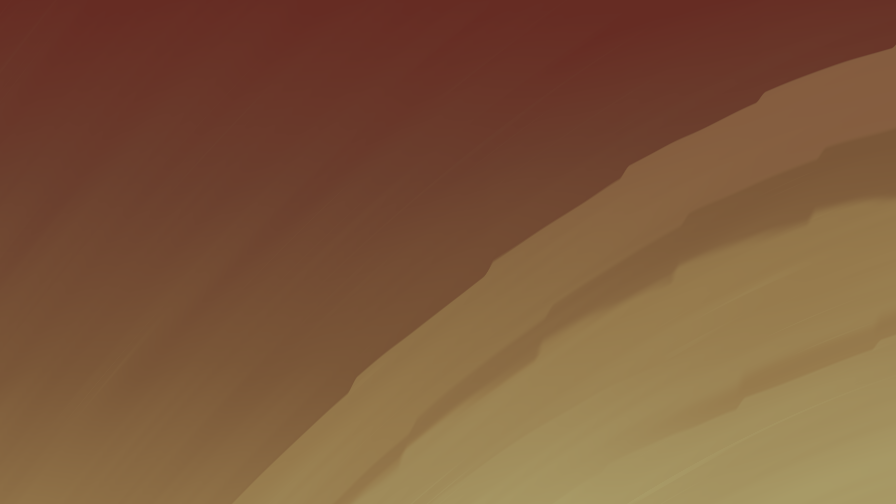
This background is drawn by a Shadertoy shader. Its source:

```glsl
const vec3 RED   = vec3(0.400, 0.172, 0.138);
const vec3 RUST  = vec3(0.420, 0.250, 0.180);
const vec3 BROWN = vec3(0.480, 0.342, 0.220);
const vec3 OCHRE = vec3(0.590, 0.480, 0.300);
const vec3 PALE  = vec3(0.680, 0.640, 0.430);
const vec3 ROSE  = vec3(0.530, 0.365, 0.255);

// Arcs: foot on the lower border, slope at the foot, bend
const vec3 RIDGE  = vec3(0.463, 1.060, 0.277);
const vec3 BAND   = vec3(0.660, 1.031, 0.323);
const vec3 SHADE  = vec3(0.690, 0.928, 0.337);
const vec3 GLAZE  = vec3(0.856, 0.800, 0.417);
const vec3 STREAK = vec3(1.060, 0.524, 0.090);

const float STROKE_LENGTH = 0.27;
const float STROKE_STEP   = 0.016;
const float BRISTLE_EDGE  = 0.006;
const float BROAD_STROKE  = 0.045;
const float FINE_STROKE   = 0.018;
const float SCRATCH       = 0.030;
const float DAB           = 0.022;
const int   DAB_COUNT     = 22;

float hash(vec2 p) {
    return fract(sin(dot(p, vec2(127.1, 311.7))) * 43758.5453);
}

float noise(vec2 p) {
    vec2 cell = floor(p), f = fract(p);
    f = f * f * (3.0 - 2.0 * f);
    float low  = mix(hash(cell), hash(cell + vec2(1, 0)), f.x);
    float high = mix(hash(cell + vec2(0, 1)), hash(cell + vec2(1, 1)), f.x);
    return mix(low, high, f.y);
}

// Height above an arc
float above(vec2 p, vec3 arc) {
    float t = p.x - arc.x;
    return p.y - t * (arc.y - arc.z * t);
}

// 1 below an arc, 0 above it
float below(float height, float softness) {
    return 1.0 - smoothstep(-softness, softness, height);
}

// Blunt stroke ends along an edge, the first one at x = start
float ragged(float x, float start) {
    float f = fract((x - start) / STROKE_LENGTH);
    return STROKE_STEP * (f - smoothstep(0.92, 1.0, f) - 0.45);
}

// Tone 0 is red, tone 1 is pale yellow
vec3 palette(float tone) {
    float k = clamp(tone, 0.0, 1.0) * 4.0;
    vec3 c = mix(RED, RUST, clamp(k, 0.0, 1.0));
    c = mix(c, BROWN, clamp(k - 1.0, 0.0, 1.0));
    c = mix(c, OCHRE, clamp(k - 2.0, 0.0, 1.0));
    return mix(c, PALE, clamp(k - 3.0, 0.0, 1.0));
}

// Scattered translucent strokes, crisp above and fading below
float dabs(vec2 brush, float pixel) {
    float sum = 0.0;
    for (int i = 0; i < DAB_COUNT; i++) {
        vec2 seed = vec2(float(i), 3.0);
        vec2 center = vec2(2.2 * hash(seed), 1.9 * hash(seed + 7.0) - 0.85);
        vec2 d = brush - center;
        float reach = mix(0.15, 0.45, hash(seed + 13.0));
        float body = (1.0 - smoothstep(-pixel, pixel + 0.001, d.y))
                   * smoothstep(-0.07, 0.0, d.y);
        float ends = 1.0 - smoothstep(0.5 * reach, reach, abs(d.x));
        sum += body * ends * (hash(seed + 29.0) - 0.4) * 2.0;
    }
    return sum;
}

void mainImage(out vec4 fragColor, in vec2 fragCoord) {
    vec2 p = fragCoord / iResolution.y;
    p.x *= (16.0 / 9.0) * iResolution.y / iResolution.x;
    float pixel = 1.0 / iResolution.y;

    // Brush space: along and across the sweep
    vec2 brush = vec2(p.x + 0.5 * p.y, above(p, RIDGE));
    float broad = noise(brush * vec2(1.8, 11.0)) - 0.5;
    float fine  = noise(brush * vec2(3.0, 60.0) + 17.0) - 0.5;
    float bristle = BRISTLE_EDGE * (noise(brush * vec2(9.0, 70.0) + 5.0) - 0.5);

    // Dark upper field, lighter beside the ridge
    float ridge = above(p, RIDGE) + ragged(p.x, 1.25) + bristle;
    float tone = 0.68 * (1.0 - p.y);
    tone += 0.08 * (1.0 - smoothstep(0.0, 0.26, ridge)) * smoothstep(0.2, 0.7, p.y);
    tone -= 0.025 * exp(-abs(ridge) / 0.004);

    // Light band, shaded strip and lower field
    float belowRidge = below(ridge, 0.001 + pixel);
    tone = mix(tone, 0.78 - 0.30 * p.y, belowRidge);
    float band = above(p, BAND) + ragged(p.x, 1.10) + bristle;
    float belowBand = below(band, 0.004 + pixel);
    tone = mix(tone, 0.73 - 0.33 * p.y, belowBand);
    float shade = above(p, SHADE) + 1.5 * ragged(p.x, 1.35) + 2.0 * bristle;
    float field = 0.88 - 0.45 * p.y + 0.10 * (p.x - 1.0);
    tone = mix(tone, field, below(shade, 0.016));

    // Thin glaze and dark streak at the lower right
    float glaze = above(p, GLAZE) + bristle;
    tone += 0.035 * below(glaze, 0.004) * (1.0 - smoothstep(1.0, 1.5, p.x));
    float streak = above(p, STREAK) + ragged(p.x, 1.48) + bristle;
    float streakBody = smoothstep(-0.004, 0.004, streak)
                     * (1.0 - smoothstep(0.02, 0.07, streak));
    tone -= 0.07 * streakBody * smoothstep(1.1, 1.5, p.x);

    // Overlaid strokes, bristle marks and sparse scratches
    tone += DAB * dabs(brush, pixel) + BROAD_STROKE * broad + FINE_STROKE * fine;
    float hair = noise(brush * vec2(2.2, 150.0) + 41.0);
    float patches = smoothstep(0.5, 0.8, noise(brush * vec2(2.5, 5.0) + 63.0));
    tone += SCRATCH * patches * smoothstep(0.78, 0.95, hair);

    // Rosy light on the upper part of the band
    float rosy = belowRidge * (1.0 - belowBand) * smoothstep(0.35, 0.85, p.y);
    fragColor = vec4(mix(palette(tone), ROSE, 0.75 * rosy), 1.0);
}
```
